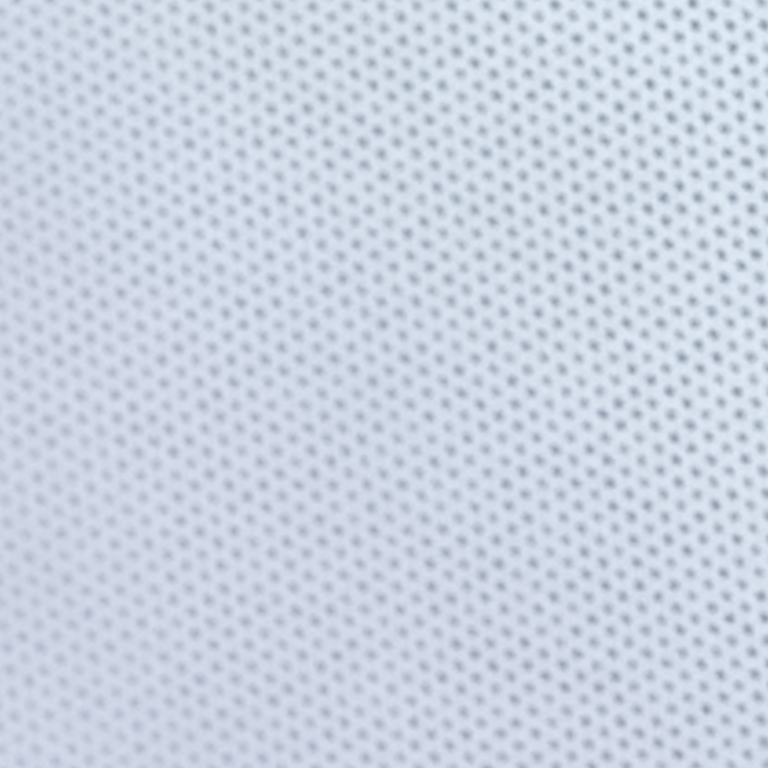
Reproduce this texture procedurally as a WebGL 1 fragment shader.

```glsl
precision highp float;
// Pale blue-grey mesh fabric: soft dark pores on a slanted lattice.
// Each pore is a jittered Gaussian; pores deepen and sharpen to the upper right,
// over a gentle tint gradient with fine fibre grain.

#define STEP_DOWN vec2(0.0243, -0.0146) // lattice step, right and down
#define STEP_UP vec2(0.0208, 0.0150)    // lattice step, right and up
#define ORIGIN vec2(0.524, 0.562)       // centre of one pore
#define PORE_RADIUS 0.0064
#define JITTER 0.0016
#define DEPTH_FAINT 0.075
#define DEPTH_STRONG 0.235
#define GRAIN 0.032
#define CLOTH_SHADE vec3(0.805, 0.832, 0.895)
#define CLOTH_LIGHT vec3(0.832, 0.877, 0.920)

uniform vec2 u_resolution;

float hash(vec2 p) {
  return fract(sin(dot(p, vec2(127.1, 311.7))) * 4375.54);
}

float noise(vec2 p) {
  vec2 i = floor(p), f = fract(p);
  f = f * f * (3.0 - 2.0 * f);
  return mix(mix(hash(i), hash(i + vec2(1.0, 0.0)), f.x),
             mix(hash(i + vec2(0.0, 1.0)), hash(i + vec2(1.0, 1.0)), f.x), f.y);
}

// Canvas offset to lattice coordinates.
vec2 toLattice(vec2 p) {
  vec2 a = STEP_DOWN, b = STEP_UP;
  return vec2(p.x * b.y - p.y * b.x, a.x * p.y - a.y * p.x) / (a.x * b.y - a.y * b.x);
}

// Summed darkness of the nearby pores.
float pores(vec2 p, float radius) {
  vec2 nearest = floor(toLattice(p) + 0.5);
  float sum = 0.0;
  for (int j = -1; j <= 1; j++) {
    for (int i = -1; i <= 1; i++) {
      vec2 id = nearest + vec2(float(i), float(j));
      vec2 shift = vec2(hash(id + 3.7), hash(id + 19.3)) - 0.5;
      vec2 d = p - id.x * STEP_DOWN - id.y * STEP_UP - shift * JITTER;
      // Slight slant: pores lean along the falling diagonal.
      float lean = 0.35 * d.x * d.y;
      float strength = 0.78 + 0.44 * hash(id + 41.1);
      sum += strength * exp(-(dot(d, d) + lean) / (radius * radius));
    }
  }
  return sum;
}

void main() {
  vec2 uv = gl_FragCoord.xy / u_resolution;

  // Slow warp of the cloth and small ragged pore edges.
  vec2 warp = 0.004 * (vec2(noise(uv * 3.0), noise(uv * 3.0 + 17.0)) - 0.5);
  warp += 0.0022 * (vec2(noise(uv * 150.0), noise(uv * 150.0 + 31.0)) - 0.5);
  vec2 p = uv - ORIGIN + warp;

  // Light and focus across the cloth.
  float patches = noise(uv * 4.0 + 8.0) - 0.5;
  float focus = smoothstep(-0.05, 1.05, dot(uv, vec2(0.68, 0.32)) + 0.12 * patches);
  float depth = mix(DEPTH_FAINT, DEPTH_STRONG, focus);
  float radius = PORE_RADIUS * mix(1.12, 0.98, focus);

  vec3 color = mix(CLOTH_SHADE, CLOTH_LIGHT, smoothstep(0.1, 1.1, dot(uv, vec2(0.5, 0.6))));
  color += 0.015 * patches;

  // Pores, with bright threads in the gaps between them.
  float dark = pores(p, radius);
  color -= depth * dark * vec3(1.0, 0.97, 0.90);
  color += mix(0.008, 0.028, focus) * (1.0 - smoothstep(0.0, 0.25, dark));

  // Fibre grain at two scales.
  float grain = 0.6 * noise(uv * 210.0 + 5.0) + 0.4 * noise(uv * 95.0 + 53.0) - 0.5;
  color += GRAIN * mix(1.0, 1.5, focus) * grain;

  gl_FragColor = vec4(clamp(color, 0.0, 1.0), 1.0);
}
```
